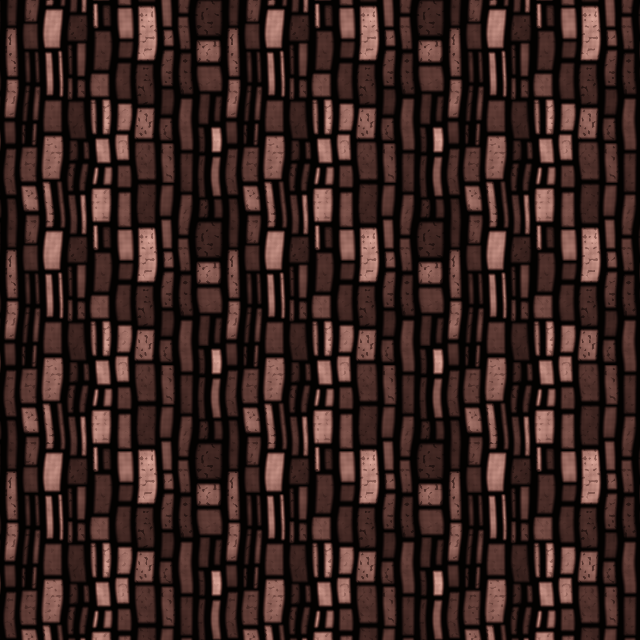
Give the GLSL for this pattern, as a three.js fragment shader.

```glsl
#define REPEATS 2.887
#define COLUMNS 10.0
#define MIN_ROWS 5.0
#define JITTER 0.5
#define SPLIT_CHANCE 0.45
#define GAP 0.004
#define SOFTNESS 0.019
#define CORNER 0.016
#define SWAY 0.022
#define DARKEST 0.21
#define BRIGHTEST 0.76
#define PITTING 0.5

varying vec2 vUv;

float hash(vec2 p) {
  vec3 q = fract(p.xyx * 0.1031);
  q += dot(q, q.yzx + 33.33);
  return fract((q.x + q.y) * q.z);
}

// Gradient noise that wraps after a whole number of lattice cells
float latticeDot(vec2 cell, vec2 offset, vec2 period) {
  float angle = 6.28318 * hash(mod(cell, period) + 17.0);
  return dot(vec2(cos(angle), sin(angle)), offset);
}

float gradientNoise(vec2 p, vec2 period) {
  vec2 i = floor(p), f = p - i;
  vec2 u = f * f * f * (f * (f * 6.0 - 15.0) + 10.0);
  vec2 e = vec2(1.0, 0.0);
  float low = mix(latticeDot(i, f, period), latticeDot(i + e, f - e, period), u.x);
  float high = mix(latticeDot(i + e.yx, f - e.yx, period),
                   latticeDot(i + 1.0, f - 1.0, period), u.x);
  return mix(low, high, u.y);
}

float tileNoise(vec2 p, vec2 frequency) {
  return gradientNoise(p * frequency, frequency);
}

// Unevenly spaced divisions: returns wrapped index, lower edge, upper edge
float division(float i, float count, float seed) {
  return i + JITTER * (hash(vec2(mod(i, count), seed)) - 0.5);
}

vec3 unevenCell(float x, float count, float seed) {
  float i = floor(x);
  if (x < division(i, count, seed)) i -= 1.0;
  else if (x >= division(i + 1.0, count, seed)) i += 1.0;
  return vec3(mod(i, count), division(i, count, seed), division(i + 1.0, count, seed));
}

float roundedBox(vec2 p, vec2 halfSize, float radius) {
  vec2 d = abs(p) - halfSize + radius;
  return length(max(d, 0.0)) + min(max(d.x, d.y), 0.0) - radius;
}

// Light level of the stacked blocks at a point of the unit tile
float blockLight(vec2 p) {
  vec3 column = unevenCell(p.x * COLUMNS, COLUMNS, 3.0);
  float rows = MIN_ROWS + floor(3.0 * hash(vec2(column.x, 51.0)));
  float y = p.y * rows + hash(vec2(column.x, 77.0));
  vec3 row = unevenCell(y, rows, column.x + 20.0);
  vec2 id = vec2(column.x, row.x);

  // Some wide blocks become a narrow pair
  vec2 span = column.yz;
  if (span.y - span.x > 0.95 && hash(id + 131.0) < SPLIT_CHANCE) {
    float cut = mix(span.x, span.y, mix(0.4, 0.6, hash(id + 59.0)));
    bool right = p.x * COLUMNS > cut;
    span = right ? vec2(cut, span.y) : vec2(span.x, cut);
    id.x += right ? 40.0 : 0.0;
  }

  // Barrel-sided block with its own inset
  vec2 size = vec2((span.y - span.x) / COLUMNS, (row.z - row.y) / rows);
  vec2 q = vec2(p.x - 0.5 * (span.x + span.y) / COLUMNS,
                (y - 0.5 * (row.y + row.z)) / rows);
  float inset = hash(id + 211.0);
  vec2 halfSize = 0.5 * size - vec2(GAP + 0.007 * inset * inset,
                                    mix(-0.006, 0.006, hash(id + 173.0)));
  q.x += 0.006 * (hash(id + 97.0) - 0.5);
  vec2 s = q / halfSize;
  q.x *= 1.0 + 0.1 * s.y * s.y;
  float body = 1.0 - smoothstep(-SOFTNESS, 0.0, roundedBox(q, halfSize, CORNER));

  // Individual brightness, rounded shading and worn surface
  float shade = hash(id + 313.0);
  float tone = mix(DARKEST, BRIGHTEST, shade * shade);
  tone *= 1.04 - 0.12 * dot(s, s) + 0.06 * s.y;
  float pits = smoothstep(0.16, 0.42, tileNoise(p, vec2(58.0)));
  float mottle = tileNoise(p, vec2(24.0, 18.0));
  vec2 weave = sin(6.28318 * 44.0 * p);
  tone *= 1.0 - PITTING * hash(id + 401.0) * pits;
  tone *= 1.0 + 0.22 * mottle + 0.02 * (weave.x + weave.y);
  return body * tone;
}

void main() {
  vec2 p = fract(vUv * REPEATS);
  p.x += SWAY * tileNoise(p, vec2(4.0, 5.0));
  float light = 0.012 + blockLight(p);
  vec3 tint = vec3(1.0, 0.53 + 0.27 * light, 0.46 + 0.28 * light);
  gl_FragColor = vec4(light * tint, 1.0);
}
```
